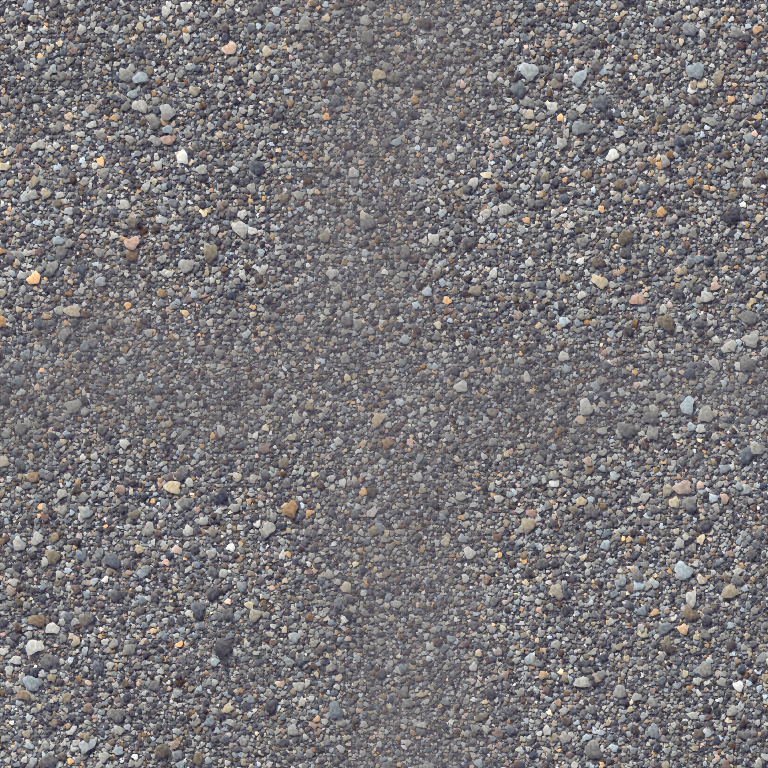
Give the GLSL for this texture, as a Shadertoy shader.

```glsl
// Sunlit worn asphalt: packed grey grit with scattered tan, blue and white pebbles.
#define FINE_FREQ 205.0      // cells across the canvas, smallest grit
#define MID_FREQ 142.0
#define COARSE_FREQ 96.0
#define PEBBLE_FREQ 56.0     // largest stones
#define STONE_TONE 0.53      // mean brightness of a stone
#define TONE_SPREAD 0.46     // brightness range between stones
#define RELIEF 0.17          // light to dark across one stone
#define SHADOW_DEPTH 0.72
#define GRAIN 0.16
#define WEAR_FADE 0.30       // contrast lost in the worn patches
#define SUN normalize(vec2(-0.45, 0.9))
#define SHADOW_COLOR vec3(0.165, 0.155, 0.215)

vec3 hash3(vec2 p) {
    vec3 q = fract(p.xyx * vec3(0.1031, 0.1030, 0.0973));
    q += dot(q, q.yxz + 33.33);
    return fract((q.xxy + q.yzz) * q.zyx);
}

float valueNoise(vec2 p) {
    vec2 i = floor(p), f = fract(p);
    f = f * f * (3.0 - 2.0 * f);
    float low = mix(hash3(i).x, hash3(i + vec2(1, 0)).x, f.x);
    float high = mix(hash3(i + vec2(0, 1)).x, hash3(i + vec2(1, 1)).x, f.x);
    return mix(low, high, f.y);
}

// Soft cross of smoother, worn surface with ragged borders
float wear(vec2 uv) {
    float ragged = valueNoise(uv * 7.0 + 3.0) - 0.5;
    vec2 band = abs(uv - 0.5) + 0.16 * ragged;
    return 1.0 - smoothstep(0.02, 0.19, min(band.x, band.y * 1.25));
}

// Grey ramp: violet in the darks, faintly warm in the lights
vec3 greyTone(float t) {
    vec3 tint = mix(vec3(0.0, -0.010, 0.050), vec3(0.004, 0.002, -0.022),
                    smoothstep(0.15, 0.68, t));
    return clamp(vec3(t) + tint, 0.0, 1.0);
}

// Mineral stain: mostly neutral, some tan, rust and blue-grey
vec3 mineral(float pick, float amount) {
    vec3 stain = vec3(1.0);
    if (pick < 0.06) stain = vec3(1.22, 0.96, 0.70);
    else if (pick < 0.20) stain = vec3(1.08, 1.00, 0.86);
    else if (pick < 0.25) stain = vec3(1.12, 0.94, 0.88);
    else if (pick > 0.80) stain = vec3(0.92, 1.00, 1.08);
    return mix(vec3(1.0), stain, 0.4 + 0.6 * amount);
}

// Rounded, slightly angular outline; 1.0 on the rim
float stoneRadius(vec2 q, vec3 r) {
    float angle = 6.2832 * r.x, c = cos(angle), s = sin(angle);
    q = mat2(c, -s, s, c) * q;
    q.y *= 1.0 + 0.65 * r.y;
    float theta = atan(q.y, q.x + 1e-5);
    float wobble = 1.0 + 0.12 * sin(3.0 * theta + 9.0 * r.z)
                       + 0.07 * sin(5.0 * theta + 17.0 * r.y);
    vec2 a = q * q;
    return pow(dot(a * a, a) + 1e-9, 1.0 / 6.0) * 0.45 * wobble
         + length(q) * 0.55 * wobble;
}

// Lays one size of stones, each with its cast shadow, over the ground
vec3 layStones(vec3 ground, vec2 uv, float freq, float share, float wornLoss, float seed) {
    vec2 p = uv * freq, cell = floor(p);
    float pixel = freq / iResolution.y;
    for (int j = -1; j <= 1; j++)
    for (int i = -1; i <= 1; i++) {
        vec2 id = cell + vec2(i, j);
        vec3 place = hash3(id + seed);
        vec3 form = hash3(id + seed + 71.7);
        vec3 look = hash3(id + seed + 153.3);
        vec2 center = id + 0.12 + 0.76 * place.xy;
        if (place.z > share * (1.0 - wornLoss * wear(center / freq))) continue;

        float size = mix(0.38, 0.68, form.z * form.z);
        vec2 q = (p - center) / size;
        float blur = pixel / size;

        float shade = stoneRadius(q + SUN * 0.48, form);
        float shadow = 1.0 - smoothstep(0.75 - 0.5 * blur, 1.05 + 0.5 * blur, shade);
        ground = mix(ground, SHADOW_COLOR, SHADOW_DEPTH * shadow);

        float rim = stoneRadius(q, form);
        float body = 1.0 - smoothstep(1.0 - 0.55 * blur, 1.0 + 0.55 * blur, rim);
        float slope = dot(q, SUN) * smoothstep(0.1, 0.9, rim);
        float tone = STONE_TONE + TONE_SPREAD * (look.x - 0.5)
                   + 0.22 * pow(look.z, 9.0) + RELIEF * slope;
        ground = mix(ground, greyTone(tone) * mineral(look.y, look.z), body);
    }
    return ground;
}

void mainImage(out vec4 fragColor, in vec2 fragCoord) {
    vec2 uv = fragCoord / iResolution.y;

    // Dark binder, then stones from fine to coarse
    vec3 color = greyTone(0.22 + 0.3 * valueNoise(uv * 260.0));
    color = layStones(color, uv, FINE_FREQ, 0.95, 0.0, 11.0);
    color = layStones(color, uv, MID_FREQ, 0.55, 0.15, 317.0);
    color = layStones(color, uv, COARSE_FREQ, 0.27, 0.45, 631.0);
    color = layStones(color, uv, PEBBLE_FREQ, 0.075, 0.65, 947.0);

    // Rough mineral grain and gentle large-scale variation
    color += GRAIN * (valueNoise(uv * 390.0 + 40.0) - 0.5);
    color *= 0.97 + 0.08 * valueNoise(uv * 9.0 + 20.0);

    // Dusty film over the worn patches
    color = mix(color, vec3(0.465, 0.450, 0.455), WEAR_FADE * wear(uv));
    fragColor = vec4(clamp(color, 0.0, 1.0), 1.0);
}
```
